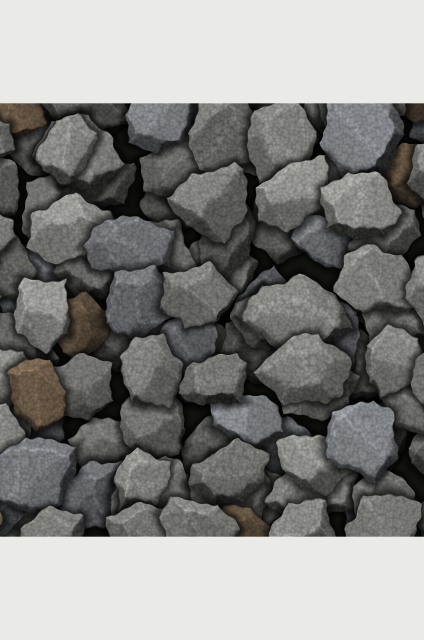
A WebGL 1 fragment shader for this texture:

```glsl
precision highp float;
uniform vec2 u_resolution;

vec2 hash2(vec2 p) {
  return fract(sin(vec2(dot(p, vec2(127.1, 311.7)), dot(p, vec2(269.5, 183.3)))) * 43758.5);
}

// Cellular noise: distances to the nearest and second nearest seed
vec2 cellular(vec2 p) {
  vec2 cell = floor(p), nearest = vec2(9.0);
  for (int j = -1; j <= 1; j++)
    for (int i = -1; i <= 1; i++) {
      vec2 c = cell + vec2(i, j);
      float d = length(c + hash2(c) - p);
      nearest = d < nearest.x ? vec2(d, nearest.x) : vec2(nearest.x, min(nearest.y, d));
    }
  return nearest;
}

// Faceted stone: rgb is the lit surface, a the distance to its outline
vec4 stone(vec2 p, vec2 id, float grain) {
  if (length(p) > 0.2) return vec4(0.0, 0.0, 0.0, 1.0);
  vec2 r = hash2(id + 7.3), kind = hash2(id + 31.9);
  float size = mix(0.076, 0.112, r.x), turn = 6.2832 * r.y;
  vec2 axis = vec2(cos(turn), sin(turn)), side = vec2(-axis.y, axis.x);
  vec2 q = vec2(dot(p, axis), 1.25 * dot(p, side)) / size;

  // Softly blended lowest plane of the side facets and two top facets
  float outline = -9.0, total = 0.0, strongest = 0.0;
  vec3 normal = vec3(0.0);
  for (int i = 0; i < 9; i++) {
    vec2 h = hash2(id * 1.7 + float(i) * 3.1);
    vec2 tilt = (h - 0.5) * 0.9;
    float height = 0.4 - dot(tilt, q);
    if (i < 7) {
      float angle = (float(i) + 0.8 * h.x) * 0.8976;
      vec2 dir = vec2(cos(angle), sin(angle));
      float gap = 0.8 + 0.3 * h.y - dot(q, dir);
      float slope = mix(0.6, 2.4, fract(h.x * 7.0 + h.y * 5.0));
      outline = max(outline, -gap);
      tilt = dir * slope;
      height = slope * max(gap, -0.1);
    }
    float weight = exp(-24.0 * height);
    normal += weight * normalize(vec3(tilt, 1.0));
    total += weight;
    strongest = max(strongest, weight);
  }
  normal = normalize(vec3(axis * normal.x + side * normal.y, normal.z));

  // Light from above, pale worn ridges, mineral veins and grain
  float light = max(dot(normal, normalize(vec3(-0.2, 0.55, 0.8))), 0.0);
  float ridge = smoothstep(0.25, 0.5, 1.0 - strongest / total);
  float wave = sin(q.x * 3.0 + 1.3 * sin(q.y * 4.0 + turn) + 0.5 * sin(q.x * 11.0) + kind.x * 6.0);
  float vein = smoothstep(0.09, 0.0, abs(wave)) * smoothstep(0.0, 0.8, sin(q.y * 5.0 + turn));
  float tone = mix(0.13, 0.56, light) * mix(0.8, 1.14, kind.x);
  tone += (0.07 * ridge + 0.08 * vein) * (0.6 + 2.0 * grain) + 0.42 * grain * (0.3 + tone);
  vec3 tint = mix(vec3(1.0, 1.0, 0.975), vec3(0.98, 1.0, 1.03), step(0.8, kind.y));
  tint = mix(tint, vec3(0.9, 0.76, 0.6), step(kind.y, 0.06));
  return vec4(tone * tint, outline * size * 0.9);
}

void main() {
  vec2 p = gl_FragCoord.xy / u_resolution.x;
  float middle = 0.5 * u_resolution.y / u_resolution.x;

  // Surface grain and rough outlines
  vec2 coarse = cellular(p * 42.0), fine = cellular(p * 125.0);
  float grain = 0.22 * (coarse.y - coarse.x - 0.35) + 0.38 * (0.48 - fine.x);
  vec2 rough = p + 0.004 * sin(p.yx * 57.0 + 2.0 * sin(p * 38.0)) + 0.0016 * sin(p.yx * 190.0);

  // Pile of stones, lowest layer first, each shading what lies beneath
  vec3 color = vec3(0.07, 0.07, 0.06);
  for (int layer = 0; layer < 3; layer++) {
    float level = float(layer);
    vec2 grid = rough / 0.187 + level * vec2(5.37, 9.61);
    for (int j = 1; j >= -1; j--)
      for (int i = -1; i <= 1; i++) {
        vec2 cell = floor(grid) + vec2(i, j);
        vec2 center = cell + 0.5 + 0.6 * (hash2(cell + level * 17.0) - 0.5);
        vec4 s = stone((grid - center) * 0.187, cell + level * 41.0, grain);
        color *= mix(0.3, 1.0, smoothstep(-0.004, 0.024, s.a));
        color = mix(color, s.rgb * (0.78 + 0.11 * level), smoothstep(0.002, -0.002, s.a));
      }
  }

  // Plain bands above and below
  float band = smoothstep(-0.0015, 0.0015, abs(p.y - middle) - 0.511);
  gl_FragColor = vec4(mix(clamp(color, 0.0, 1.0), vec3(0.918, 0.92, 0.902), band), 1.0);
}
```
